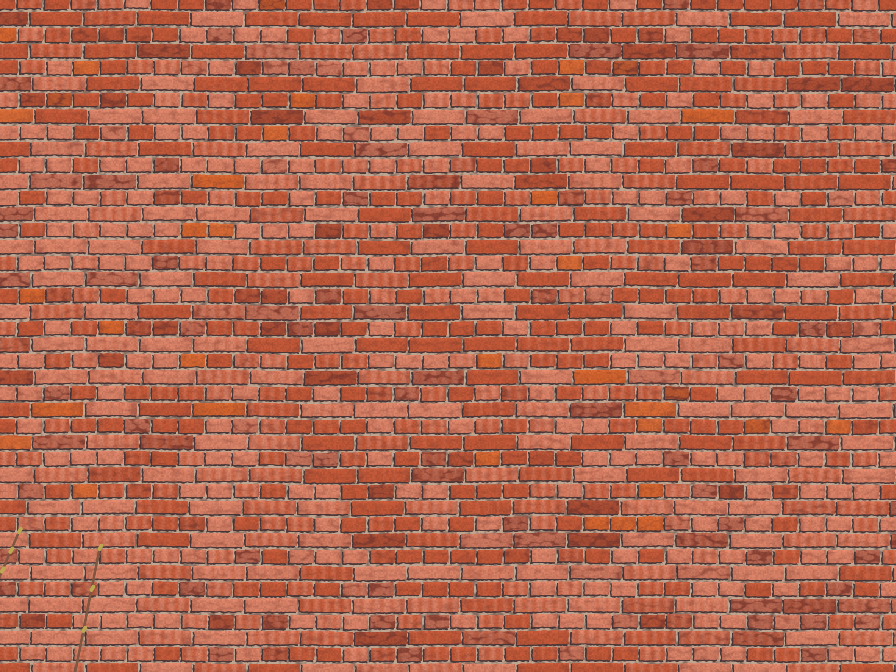
A Shadertoy shader for this texture:

```glsl
// Weathered red brick wall in English bond, with raking light and two bare twigs.

const float ROWS = 41.25;          // courses per canvas height
const float STRETCHER = 0.0802;    // long brick pitch, in canvas heights
const vec2 JOINT = vec2(0.0038, 0.0046);
const vec2 SHADOW_CAST = vec2(0.0022, 0.0022);

const vec3 PINK = vec3(0.82, 0.49, 0.39);
const vec3 RED = vec3(0.73, 0.33, 0.21);
const vec3 ORANGE = vec3(0.80, 0.38, 0.17);
const vec3 BURNT = vec3(0.50, 0.23, 0.18);
const vec3 MORTAR_LIGHT = vec3(0.75, 0.65, 0.57);
const vec3 MORTAR_DULL = vec3(0.52, 0.43, 0.38);
const vec3 SHADE = vec3(0.26, 0.18, 0.19);
const vec3 TWIG = vec3(0.50, 0.34, 0.25);
const vec3 BUD = vec3(0.74, 0.66, 0.32);

float hash(vec2 p) {
    vec3 q = fract(p.xyx * vec3(0.1031, 0.1030, 0.0973));
    q += dot(q, q.yzx + 33.33);
    return fract((q.x + q.y) * q.z);
}

// Distance to the nearest scattered point, about 0 to 1.
float cellular(vec2 p) {
    vec2 cell = floor(p);
    float nearest = 2.0;
    for (int y = -1; y <= 1; y++)
    for (int x = -1; x <= 1; x++) {
        vec2 c = cell + vec2(x, y);
        vec2 site = c + vec2(hash(c + 17.0), hash(c + 71.0));
        nearest = min(nearest, length(p - site));
    }
    return nearest;
}

// Slow drift of tone across the wall, about -1 to 1.
float drift(vec2 p) {
    return 0.5 * sin(p.x * 5.0 + 2.0 * sin(p.y * 4.0))
         + 0.3 * sin(p.y * 13.0 - p.x * 7.0)
         + 0.2 * sin(p.x * 23.0 + p.y * 17.0);
}

float boxDistance(vec2 p, vec2 halfSize) {
    vec2 d = abs(p) - halfSize;
    return length(max(d, 0.0)) + min(max(d.x, d.y), 0.0);
}

float segmentDistance(vec2 p, vec2 a, vec2 b) {
    vec2 ab = b - a;
    return length(p - a - ab * clamp(dot(p - a, ab) / dot(ab, ab), 0.0, 1.0));
}

float coverage(float d, float pixel) {
    return 1.0 - smoothstep(-0.5 * pixel, 0.5 * pixel, d);
}

// Fired clay: one base tone per brick, then smudges, streaks and grain.
vec3 brickColor(vec2 p, vec2 id, vec2 local, vec2 halfSize) {
    float tone = hash(id + 3.0) + 0.22 * drift(p) + 0.18 * (0.55 - p.y);
    float streak = sin(local.x * 420.0 + 6.0 * hash(id + 5.0));
    vec3 color = mix(RED, PINK, smoothstep(0.2, 0.75, tone + 0.12 * streak));
    color = mix(color, ORANGE, 0.85 * step(0.95, hash(id + 11.0)));
    float burnt = smoothstep(0.72, 1.0, hash(id + 23.0));
    float smudge = smoothstep(0.4, 0.85, cellular(p * vec2(65.0, 125.0)));
    float rim = smoothstep(0.55, 1.0, abs(local.x) / halfSize.x);
    float dirt = smudge * (0.25 + 0.65 * burnt) + 0.45 * burnt
               + 0.25 * rim * hash(id + 31.0);
    color = mix(color, BURNT, clamp(dirt, 0.0, 0.9));
    return color * (0.94 + 0.12 * hash(floor(p * 430.0)));
}

vec3 wall(vec2 p, float pixel) {
    // Courses alternate short headers and long stretchers.
    float sag = 0.03 * sin(p.x * 9.0) + 0.02 * sin(p.x * 31.0 + p.y * 8.0);
    float course = (1.0 - p.y) * ROWS + 0.27 + sag;
    float row = floor(course);
    float header = 1.0 - mod(row, 2.0);
    float pitch = STRETCHER / (1.0 + header);
    float along = p.x / pitch + 0.44 + header * (0.44 - 0.5);
    along += 0.14 * (hash(vec2(row, 9.0)) - 0.5);
    vec2 id = vec2(floor(along), row);

    // Each brick sits at the upper right of its cell; sizes vary a little.
    vec2 cell = vec2(pitch, 1.0 / ROWS);
    vec2 joint = JOINT * (0.8 + 0.4 * vec2(hash(id + 41.0), hash(id + 47.0)));
    vec2 halfSize = 0.5 * (cell - joint);
    vec2 local = vec2(fract(along), 1.0 - fract(course)) * cell - 0.5 * (cell + joint);
    float chips = 0.0012 * (cellular(p * 150.0) - 0.45);
    float brick = boxDistance(local, halfSize - 0.0005) - 0.0005 + chips;

    // Mortar, darkened below and to the left of every brick.
    float shadow = boxDistance(local + SHADOW_CAST, halfSize) + 2.0 * chips;
    vec3 mortar = mix(MORTAR_LIGHT, MORTAR_DULL, smoothstep(0.3, 0.8, cellular(p * 95.0)));
    mortar = mix(mortar, SHADE, 0.92 * coverage(shadow, pixel));
    vec3 clay = brickColor(p, id, local, halfSize);
    clay *= 1.0 + 0.08 * smoothstep(0.3, 1.0, local.y / halfSize.y);
    return mix(mortar, clay, coverage(brick, pixel));
}

vec3 addTwig(vec3 color, vec2 p, vec2 root, vec2 tip, float pixel) {
    float stem = segmentDistance(p, root, tip) - 0.0018;
    color = mix(color, SHADE, 0.6 * coverage(stem + 0.0004 - 0.0012 * step(p.x, root.x), pixel));
    color = mix(color, TWIG, coverage(stem, pixel));
    for (int i = 1; i <= 3; i++) {
        vec2 node = mix(root, tip, float(i) / 3.0);
        float bud = segmentDistance(p, node, node + vec2(0.003, 0.005)) - 0.0028;
        color = mix(color, BUD, coverage(bud, pixel));
    }
    return color;
}

void mainImage(out vec4 fragColor, in vec2 fragCoord) {
    vec2 p = fragCoord / iResolution.y;
    float pixel = 1.0 / iResolution.y;
    vec3 color = wall(p, pixel);
    color = addTwig(color, p, vec2(0.112, 0.0), vec2(0.148, 0.183), pixel);
    color = addTwig(color, p, vec2(-0.01, 0.12), vec2(0.028, 0.208), pixel);
    fragColor = vec4(color, 1.0);
}
```
